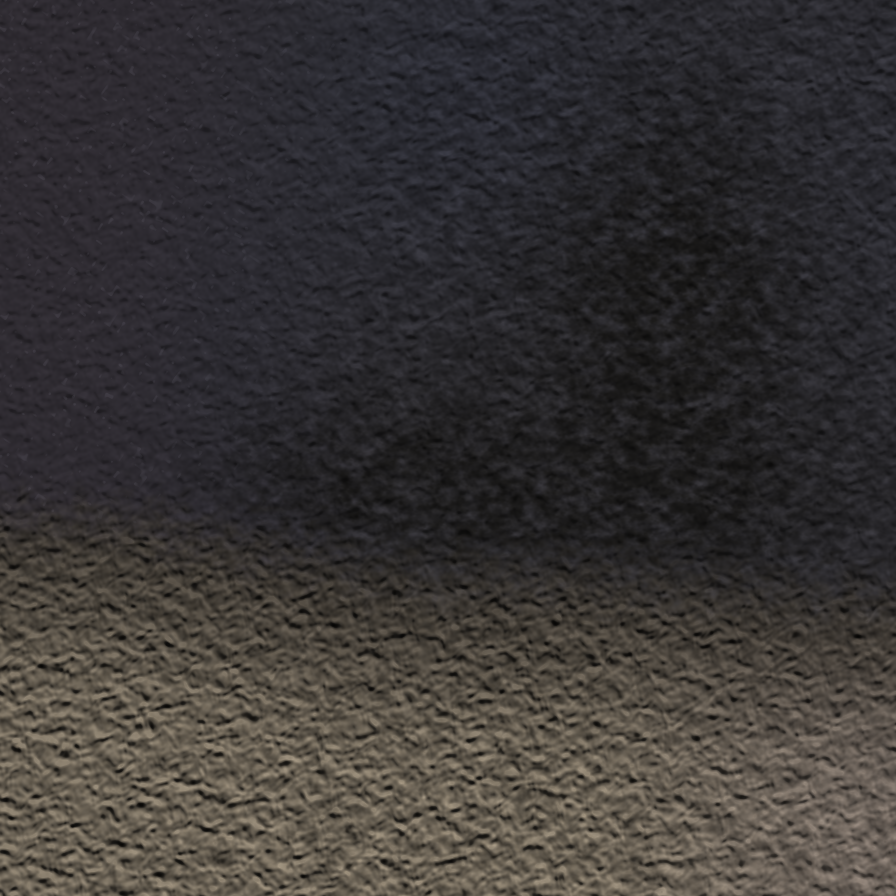
Reproduce this texture procedurally as a WebGL 2 fragment shader.

```glsl
#version 300 es
precision highp float;
// Draws a grainy leather-like surface: warm sand below, blue-black shade above.

uniform vec2 u_resolution;
out vec4 fragColor;

const vec3 PLUM = vec3(0.182, 0.168, 0.192);
const vec3 NAVY = vec3(0.166, 0.170, 0.203);
const vec3 SLATE = vec3(0.167, 0.163, 0.179);
const vec3 SOOT = vec3(0.104, 0.100, 0.098);
const vec3 UMBER = vec3(0.220, 0.202, 0.180);
const vec3 SAND = vec3(0.400, 0.368, 0.318);
const vec3 ROSE_SAND = vec3(0.415, 0.378, 0.348);

float hash(vec2 cell) {
    vec3 q = fract(vec3(cell.xyx) * 0.1031);
    q += dot(q, q.yzx + 33.33);
    return fract((q.x + q.y) * q.z);
}

float noise(vec2 p) {
    vec2 cell = floor(p);
    vec2 f = fract(p);
    f = f * f * (3.0 - 2.0 * f);
    float low = mix(hash(cell), hash(cell + vec2(1.0, 0.0)), f.x);
    float high = mix(hash(cell + vec2(0.0, 1.0)), hash(cell + vec2(1.0, 1.0)), f.x);
    return mix(low, high, f.y);
}

vec2 turn(vec2 p, float angle) {
    float c = cos(angle);
    float s = sin(angle);
    return vec2(c * p.x - s * p.y, s * p.x + c * p.y);
}

float fbm(vec2 p, int octaves) {
    float sum = 0.0;
    float weight = 0.5;
    for (int i = 0; i < octaves; i++) {
        sum += weight * noise(p);
        p = turn(p, 0.64) * 2.03 + 17.3;
        weight *= 0.5;
    }
    return sum;
}

// Soft elliptical falloff around a centre
float blob(vec2 p, vec2 center, vec2 radius) {
    vec2 d = (p - center) / radius;
    return exp(-dot(d, d));
}

// Height of the pebbled surface: layers turned apart to hide the lattice
float grainHeight(vec2 p) {
    vec2 warp = vec2(noise(p * 60.0), noise(p * 60.0 + 51.0)) - 0.5;
    p += 0.006 * warp;
    float broad = noise(turn(p, 0.35) * vec2(76.0, 112.0));
    float pebbles = noise(turn(p, -0.25) * vec2(120.0, 168.0) + 31.0);
    float fine = noise(turn(p, 0.80) * 215.0 + 9.0);
    return 0.36 * broad + 0.42 * pebbles + 0.22 * fine;
}

// Relief lit from above: bright upper slopes, dark creases below
float relief(vec2 p) {
    vec2 toLight = vec2(0.0006, 0.0021);
    return grainHeight(p - toLight) - grainHeight(p + toLight);
}

// Upper shade: plum at left, navy along the top, soot in the hollows
vec3 shadeColor(vec2 p, float mottle) {
    vec3 color = mix(PLUM, SLATE, smoothstep(0.15, 0.48, p.x));
    float navy = 0.9 * blob(p, vec2(0.52, 0.90), vec2(0.25, 0.22));
    navy += 0.4 * blob(p, vec2(0.27, 0.57), vec2(0.12, 0.22));
    navy += 0.45 * blob(p, vec2(1.0, 0.82), vec2(0.22, 0.30));
    color = mix(color, NAVY, clamp(navy, 0.0, 1.0));
    float soot = 0.80 * blob(p, vec2(0.75, 0.64), vec2(0.16, 0.24));
    soot += 0.42 * blob(p, vec2(0.43, 0.47), vec2(0.17, 0.13));
    soot += 0.42 * blob(p, vec2(0.66, 0.43), vec2(0.36, 0.10));
    soot *= 1.0 + 2.4 * (mottle - 0.44);
    return mix(color, SOOT, clamp(soot, 0.0, 1.0));
}

// Lower sand: umber near the shade, pale at the bottom, rosy at right
vec3 sandColor(vec2 p, float depth) {
    vec3 pale = mix(SAND, ROSE_SAND, smoothstep(0.62, 1.0, p.x));
    return mix(UMBER, pale, smoothstep(0.0, 0.25, depth));
}

void main() {
    vec2 p = gl_FragCoord.xy / u_resolution;
    float mottle = fbm(p * vec2(78.0, 104.0), 3);
    float bump = relief(p);

    // Soft, ragged edge between shade and sand, sinking to the right
    float edge = mix(0.440, 0.375, smoothstep(0.05, 0.50, p.x));
    edge -= 0.025 * smoothstep(0.60, 1.0, p.x);
    float depth = edge - p.y + 0.070 * (mottle - 0.44);
    float sandMask = smoothstep(-0.035, 0.070, depth);

    vec3 color = mix(shadeColor(p, mottle), sandColor(p, depth), sandMask);

    // Grain is strong on sand, faint on the smooth plum corner
    float plumMask = 1.0 - smoothstep(0.12, 0.48, p.x + 0.25 * (0.6 - p.y));
    float shadeGrain = mix(0.56, 0.30, plumMask);
    float rosy = smoothstep(0.55, 1.0, p.x) * smoothstep(0.40, 0.0, p.y);
    float sandGrain = mix(1.08, 0.62, rosy);
    float strength = mix(shadeGrain, sandGrain, sandMask);
    color *= 1.0 + clamp(bump * 1.65, -0.75, 0.36) * strength;

    // Narrow dark creases and patchy tone
    float crease = smoothstep(0.12, 0.34, -bump);
    color *= 1.0 - 0.38 * crease * mix(0.35, 1.0 - 0.4 * rosy, sandMask);
    float patchiness = mix(0.55, 0.15, plumMask);
    color *= 1.0 - patchiness * (mottle - 0.44);

    // Tiny pale flecks on the smooth corner
    float fleck = smoothstep(0.80, 0.97, noise(turn(p, 0.6) * 170.0 + 7.0));
    color += vec3(0.045, 0.045, 0.050) * fleck * plumMask * (1.0 - sandMask);

    // Fine dust
    color += (noise(turn(p, 0.3) * 256.0) - 0.5) * mix(0.018, 0.040, sandMask);
    fragColor = vec4(clamp(color, 0.0, 1.0), 1.0);
}
```
